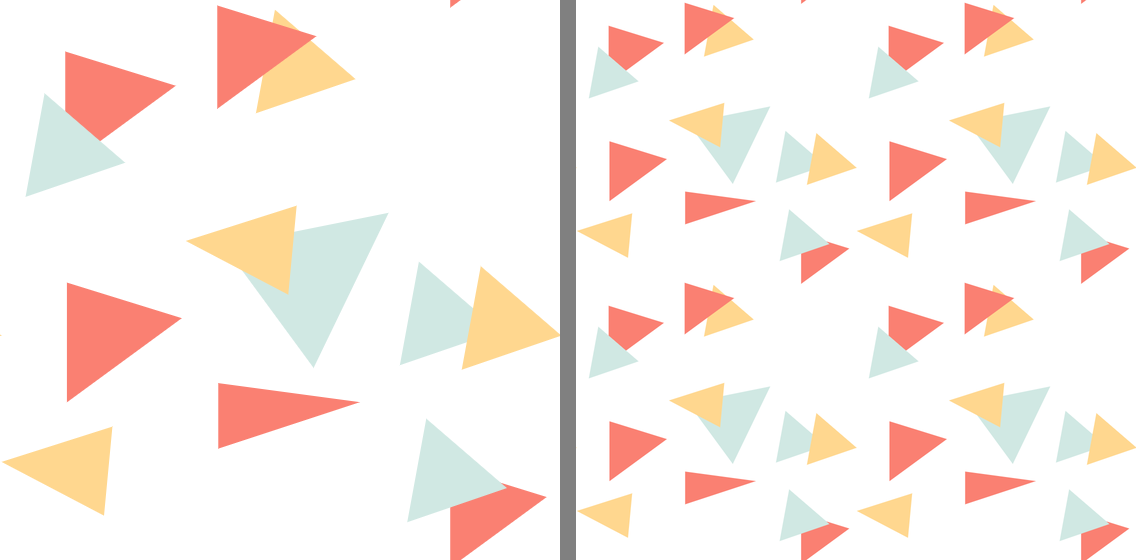
Left: one tile. Right: repeated 2 by 2.
Write a WebGL 2 fragment shader that draws this background.

```glsl
#version 300 es
precision highp float;

uniform vec2 u_resolution;
out vec4 fragColor;

const vec3 WHITE  = vec3(1.0);
const vec3 CORAL  = vec3(0.98, 0.502, 0.447);
const vec3 MINT   = vec3(0.816, 0.91, 0.89);
const vec3 YELLOW = vec3(1.0, 0.845, 0.56);

// Triangle shapes: corners around the centroid, clockwise
const mat3x2 DART   = mat3x2(-0.071, 0.096, 0.142, 0.030, -0.071, -0.126);
const mat3x2 SLIVER = mat3x2(-0.084, 0.050, 0.169, 0.016, -0.084, -0.067);
const mat3x2 LEAN   = mat3x2(-0.037, 0.103, 0.107, -0.021, -0.071, -0.082);
const mat3x2 BROAD  = mat3x2(-0.151, 0.053, 0.143, 0.112, 0.009, -0.165);
const mat3x2 ARROW  = mat3x2(-0.127, 0.011, 0.071, 0.074, 0.056, -0.085);

// Kinds of triangle: a shape with its colour
const int NONE = 0;
const int CORAL_DART = 1;
const int CORAL_SLIVER = 2;
const int MINT_LEAN = 3;
const int MINT_BROAD = 4;
const int YELLOW_LEAN = 5;
const int YELLOW_ARROW = 6;

// Lower and upper triangle of each cluster, row by row from the bottom
const int GRID = 3;
const int UNDER[9] = int[9](
    YELLOW_ARROW, CORAL_SLIVER, CORAL_DART,
    CORAL_DART, MINT_BROAD, MINT_LEAN,
    CORAL_DART, YELLOW_LEAN, NONE);
const int OVER[9] = int[9](
    NONE, NONE, MINT_LEAN,
    NONE, YELLOW_ARROW, YELLOW_LEAN,
    MINT_LEAN, CORAL_DART, NONE);

const float STAGGER = 0.05;       // vertical shift between columns
const float JITTER = 0.05;        // random spread of cluster centres
const float PAIR_NEAR = 0.08;     // distance between paired centroids
const float PAIR_FAR = 0.115;
const float SMALLEST_DART = 0.75;
const float GOLDEN = 0.618;
const float TAU = 6.2832;

float hash(vec2 p) {
    return fract(sin(dot(p, vec2(127.1, 311.7))) * 43758.5453);
}

mat3x2 shapeOf(int kind) {
    if (kind == CORAL_DART) return DART;
    if (kind == CORAL_SLIVER) return SLIVER;
    if (kind == MINT_BROAD) return BROAD;
    if (kind == YELLOW_ARROW) return ARROW;
    return LEAN;
}

vec3 colorOf(int kind) {
    if (kind <= CORAL_SLIVER) return CORAL;
    return kind <= MINT_BROAD ? MINT : YELLOW;
}

// Signed distance to the line a-b, positive on its left
float edgeDistance(vec2 p, vec2 a, vec2 b) {
    vec2 edge = normalize(b - a);
    return dot(p - a, vec2(-edge.y, edge.x));
}

float triangleDistance(vec2 p, mat3x2 corners) {
    return max(edgeDistance(p, corners[0], corners[1]),
           max(edgeDistance(p, corners[1], corners[2]),
               edgeDistance(p, corners[2], corners[0])));
}

// Paint one triangle, wrapped around the canvas edges
vec3 paint(vec3 below, vec2 p, vec2 center, int kind, float size, float pixel) {
    if (kind == NONE) return below;
    vec2 local = p - center;
    local -= round(local);
    float scale = kind == CORAL_DART ? size : 1.0;
    float dist = triangleDistance(local, shapeOf(kind) * scale);
    float coverage = clamp(0.5 - dist / pixel, 0.0, 1.0);
    return mix(below, colorOf(kind), coverage);
}

void main() {
    vec2 p = gl_FragCoord.xy / u_resolution;
    float pixel = 1.0 / min(u_resolution.x, u_resolution.y);
    vec3 color = WHITE;

    for (int i = 0; i < GRID * GRID; i++) {
        vec2 cell = vec2(i % GRID, i / GRID);

        // Cluster centre on a staggered, jittered grid
        vec2 center = (cell + 0.5) / float(GRID);
        center.y += STAGGER * (2.0 * mod(cell.x, 2.0) - 1.0);
        center += JITTER * (vec2(hash(cell), hash(cell + 17.3)) - 0.5);

        // Paired triangles sit on opposite sides of the centre
        float angle = TAU * hash(cell + 5.7);
        float gap = mix(PAIR_NEAR, PAIR_FAR, hash(cell + 9.1));
        vec2 offset = 0.5 * gap * vec2(cos(angle), sin(angle));

        float size = mix(SMALLEST_DART, 1.0, fract(float(i) * GOLDEN));
        color = paint(color, p, center - offset, UNDER[i], size, pixel);
        color = paint(color, p, center + offset, OVER[i], size, pixel);
    }

    fragColor = vec4(color, 1.0);
}
```
